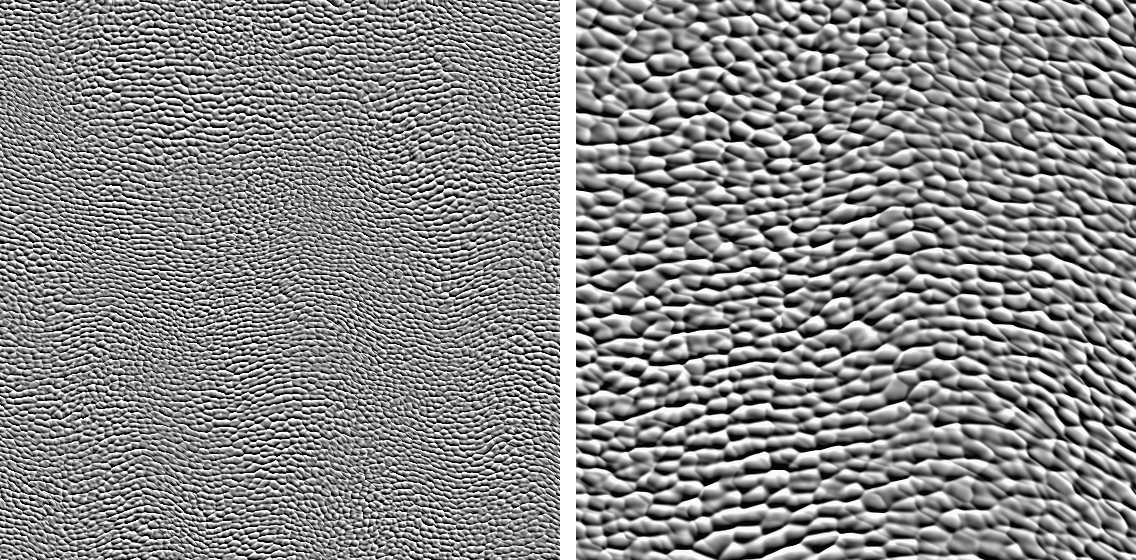
Left: the whole. Right: its middle third, enlarged.
This texture is drawn by a WebGL 2 fragment shader. Its source:

```glsl
#version 300 es
precision highp float;
// Grey embossed leather: small flattened pebbles in wavy rows, lit from above.
// Each pebble is a soft cellular dome, shaded by its slope toward the light;
// gradient noise bends the rows and varies grain size and relief.

uniform vec2 u_resolution;
out vec4 fragColor;

vec2 hash2(vec2 p) {
    vec3 q = fract(p.xyx * vec3(0.1031, 0.1030, 0.0973));
    q += dot(q, q.yzx + 33.33);
    return fract((q.xx + q.yz) * q.zy);
}

float gradientDot(vec2 cell, vec2 offset) {
    float angle = 6.28318 * hash2(cell + 71.0).x;
    return dot(vec2(cos(angle), sin(angle)), offset);
}

float gradientNoise(vec2 p) {
    vec2 i = floor(p), f = p - i;
    vec2 u = f * f * f * (f * (f * 6.0 - 15.0) + 10.0);
    float low = mix(gradientDot(i, f),
                    gradientDot(i + vec2(1, 0), f - vec2(1, 0)), u.x);
    float high = mix(gradientDot(i + vec2(0, 1), f - vec2(0, 1)),
                     gradientDot(i + vec2(1, 1), f - vec2(1, 1)), u.x);
    return mix(low, high, u.y);
}

// Slope of soft cellular domes, the weighted mean offset from nearby centres,
// less most of the slope of a smoother copy, so that only the grain remains.
vec2 pebbleSlope(vec2 p) {
    vec2 cell = floor(p);
    vec3 domes = vec3(0.0), swell = vec3(0.0);
    for (int y = -1; y <= 1; y++) {
        for (int x = -1; x <= 1; x++) {
            vec2 id = cell + vec2(x, y);
            vec2 offset = p - id - 0.5 - 0.75 * (hash2(id + 200.0) - 0.5);
            float d2 = dot(offset, offset);
            domes += exp(-9.0 * d2) * vec3(offset, 1.0);
            swell += exp(-3.5 * d2) * vec3(offset, 1.0);
        }
    }
    return domes.xy / domes.z - 0.75 * swell.xy / swell.z;
}

void main() {
    vec2 uv = gl_FragCoord.xy / u_resolution.y;

    // Bends in the rows: they tilt the grain while hardly stretching it
    vec2 hide = uv;
    hide.y += 0.055 * gradientNoise(uv * vec2(4.5, 2.2) + 3.0)
            + 0.009 * gradientNoise(uv * vec2(14.0, 8.0) + 40.0);
    hide.x += 0.030 * gradientNoise(uv * vec2(3.0, 5.0) + 80.0)
            + 0.004 * gradientNoise(uv * 19.0 + 120.0);

    // Main pebbles, and finer creases running slightly across them
    float coarse = dot(pebbleSlope(hide * vec2(70.0, 103.0)), vec2(0.2, 1.0));
    vec2 tilted = mat2(0.87, 0.5, -0.5, 0.87) * hide + 2.0;
    float fine = dot(pebbleSlope(tilted * vec2(80.0, 118.0)), vec2(0.5, 0.87));

    // Patches of finer grain and of weaker relief
    float fineShare = clamp(0.28 + 0.45 * gradientNoise(uv * 5.5 + 160.0), 0.08, 0.55);
    float relief = 2.9 * (1.0 + 0.4 * gradientNoise(uv * 8.0 + 210.0));

    float shade = 0.525 + relief * mix(coarse, fine, fineShare);
    shade += 0.08 * gradientNoise(uv * 190.0);
    fragColor = vec4(vec3(clamp(shade, 0.02, 0.98)), 1.0);
}
```
